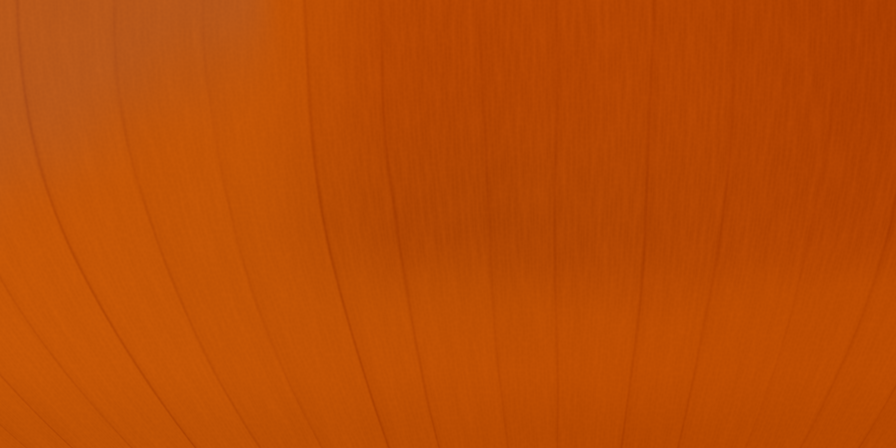
Give the GLSL for this texture, as a WebGL 1 fragment shader.

```glsl
precision highp float;
// Glossy orange onion skin: curved ribs, fine upright fibres and a pale sheen.
uniform vec2 u_resolution;

vec2 hash2(vec2 c) {
  vec3 q = fract(vec3(c.xyx) * vec3(0.1031, 0.103, 0.0973));
  q += dot(q, q.yzx + 33.33);
  return fract((q.xx + q.yz) * q.zy);
}

// Distance to the nearest scattered cell centre
float cellular(vec2 p) {
  vec2 cell = floor(p), local = fract(p);
  float nearest = 2.0;
  for (int j = -1; j <= 1; j++) {
    for (int i = -1; i <= 1; i++) {
      vec2 step2 = vec2(float(i), float(j));
      nearest = min(nearest, length(step2 + hash2(cell + step2) - local));
    }
  }
  return nearest;
}

// Broad, soft mottling from layered sines
float mottle(vec2 p) {
  float sum = 0.0, amp = 0.5;
  for (int i = 0; i < 4; i++) {
    sum += amp * sin(p.x + 1.3 * sin(p.y)) * sin(p.y + 0.9 * sin(p.x * 0.8));
    p = mat2(1.5, 1.1, -1.1, 1.5) * p + 2.3;
    amp *= 0.55;
  }
  return sum;
}

// Dark crease with a soft shade on its right, one per rib
float ribs(float meridian, float drop) {
  float id = floor(meridian / 0.2 + 0.5);
  vec2 rnd = hash2(vec2(id + 40.0, 7.0));
  float d = meridian - 0.2 * id - (rnd.x - 0.5) * 0.06 - 0.003 * sin(drop * 9.0 + id * 2.0);
  float crease = exp(-d * d / 0.00002);
  float shade = smoothstep(-0.008, 0.004, d) * exp(-max(d, 0.0) / 0.025);
  float strength = mix(0.35, 1.0, rnd.y) * mix(1.0, 0.5, smoothstep(-0.5, 0.3, meridian));
  return strength * (0.055 * crease + 0.022 * shade) * mix(0.55, 1.0, smoothstep(0.0, 0.6, drop));
}

void main() {
  vec2 p = gl_FragCoord.xy / u_resolution.y;
  float drop = 1.0 - p.y;
  float meridian = (p.x - 1.25) / (1.0 - 0.33 * drop * drop);
  float soft = mottle(p * vec2(5.0, 4.0));

  // Lit base, redder towards the lower right
  vec3 color = mix(vec3(0.772, 0.335, 0.022), vec3(0.748, 0.302, 0.008),
                   smoothstep(0.3, 1.5, p.x));
  color -= vec3(0.03, 0.018, 0.004) * smoothstep(0.2, 0.0, p.y);

  // Shaded upper middle and right
  float shaded = smoothstep(0.5, 0.95, p.x + 0.08 * soft - 0.12 * (p.y - 0.5))
               * smoothstep(0.28, 0.5, p.y + 0.07 * soft);
  color = mix(color, vec3(0.708, 0.27, 0.008), 0.9 * shaded);
  vec2 patchPos = (p - vec2(1.1, 0.5)) / vec2(0.5, 0.22);
  color -= vec3(0.022, 0.0, -0.003) * exp(-dot(patchPos, patchPos));
  color -= vec3(0.03, 0.024, 0.004) * smoothstep(1.5, 2.0, p.x) * smoothstep(0.3, 0.8, p.y);

  // Pale sheen at the upper left
  float sheen = (1.0 - smoothstep(0.5, 0.63, p.x + 0.06 * soft))
              * smoothstep(-0.06, 0.26, p.y - 0.52 - 0.4 * p.x + 0.08 * soft);
  color = mix(color, vec3(0.72, 0.345, 0.108), 0.9 * sheen);

  // Fibres along the ribs, fine pores and faint mottling
  float fibre = cellular(vec2(meridian * 105.0, p.y * 11.0)) - 0.48;
  float pore = cellular(p * 120.0) - 0.48;
  float wave = sin(meridian * 61.0 + 2.0 * sin(meridian * 23.0));
  float grain = 0.034 * fibre * mix(0.5, 1.0, shaded) + 0.02 * pore + 0.003 * wave + 0.01 * soft;
  color += grain * vec3(1.0, 0.65, 0.2);

  color -= ribs(meridian, drop) * vec3(1.0, 0.8, 0.15);
  gl_FragColor = vec4(clamp(color, 0.0, 1.0), 1.0);
}
```
